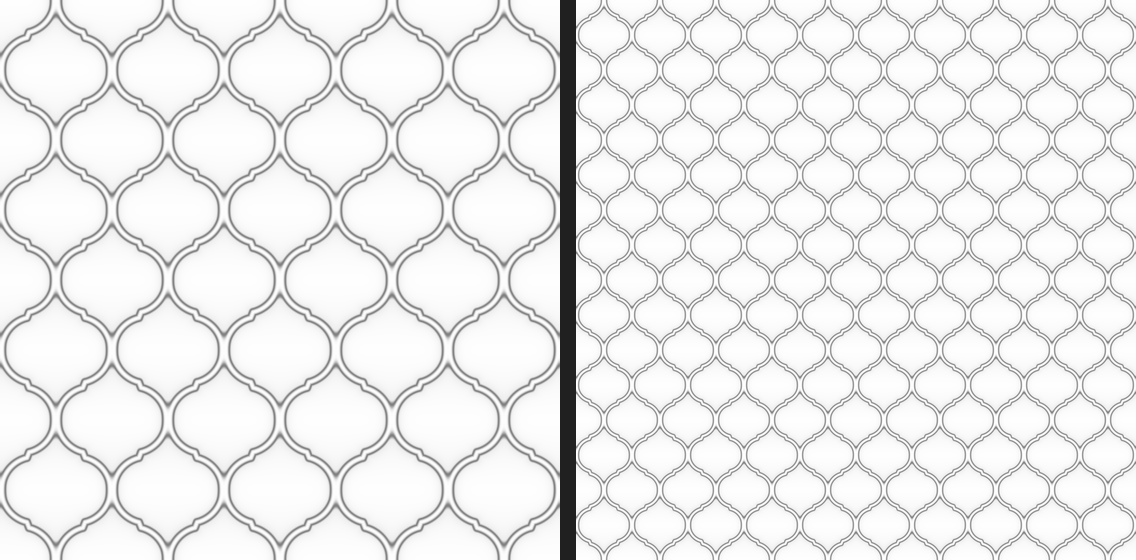
Left: one tile. Right: repeated 2 by 2.
This pattern is drawn by a WebGL 2 fragment shader. Its source:

```glsl
#version 300 es
precision highp float;
// Draws a white quatrefoil lattice: raised rims with soft grey outlines.

uniform vec2 u_resolution;
out vec4 fragColor;

// Lengths are in column widths; one column is a fifth of the canvas.
const vec2 REPEATS = vec2(5.0, 4.0);
const vec2 CELL = vec2(1.0, 1.25);
const vec2 HALF_CELL = 0.5 * CELL;
const vec2 LOBE_CENTER = vec2(0.189, 0.0);
const float LOBE_RADIUS = 0.296;
const float STEP_X = 0.26;       // where the lobe ends and the notch begins
const float RIM = 0.0286;        // half the width of the raised rim
const float JOIN = 0.06;         // rounding where rims meet

const vec3 PAPER = vec3(0.995);
const float LINE_DEPTH = 0.48;
const float HALO_DEPTH = 0.085;
const float AMBIENT_DEPTH = 0.022;

float smoothMin(float a, float b, float k) {
    float h = max(k - abs(a - b), 0.0) / k;
    return min(a, b) - 0.25 * h * h * k;
}

float segmentDistance(vec2 p, vec2 a, vec2 b) {
    vec2 ab = b - a;
    float t = clamp(dot(p - a, ab) / dot(ab, ab), 0.0, 1.0);
    return length(p - a - t * ab);
}

// Distance to one lobe arc and its half of the notch.
float halfEdge(vec2 p, vec2 center, float radius) {
    float endX = STEP_X - center.x;
    vec2 end = vec2(endX, sqrt(radius * radius - endX * endX));
    vec2 v = p - center;
    bool facesArc = v.x * end.y > v.y * end.x;
    float arc = facesArc ? abs(length(v) - radius) : length(v - end);
    float notch = segmentDistance(p, center + end, 0.5 * HALF_CELL);
    return min(arc, notch);
}

// Joins the lobe softly to its mirror image in the next tile.
float joinedEdge(vec2 p) {
    vec2 mirrored = vec2(CELL.x - p.x, p.y);
    return smoothMin(halfEdge(p, LOBE_CENTER, LOBE_RADIUS),
                     halfEdge(mirrored, LOBE_CENTER, LOBE_RADIUS), JOIN);
}

// Height above the middle of the tile that owns this point, 0 to 1.
float tileHeight(vec2 p, vec2 opposite) {
    bool ownTile = p.x > 0.5 * HALF_CELL.x
        ? length(p - LOBE_CENTER) < LOBE_RADIUS
        : length(opposite - LOBE_CENTER) > LOBE_RADIUS;
    return (ownTile ? p.y : opposite.y) / HALF_CELL.y;
}

// Darkness across the rim: a soft line, then a wide halo on the tile.
float rimShade(float d, float rim) {
    float x = d - rim;
    float outside = max(x, 0.0);
    float width = x < 0.0 ? 0.0125 : 0.0118;
    float line = exp(-x * x / (width * width));
    float halo = HALO_DEPTH * exp(-outside / 0.034) * smoothstep(-0.012, 0.006, x);
    return max(LINE_DEPTH * line, halo) + 0.25 * min(LINE_DEPTH * line, halo);
}

void main() {
    vec2 uv = gl_FragCoord.xy / u_resolution;

    // Fold each cell into one quarter; the edge is symmetric about its middle.
    vec2 p = abs(fract(uv * REPEATS) - 0.5) * CELL;
    vec2 opposite = HALF_CELL - p;
    float d = min(joinedEdge(p), joinedEdge(opposite));

    // Tiles dim slightly towards their points.
    float onTile = smoothstep(RIM, RIM + 0.04, d);
    float ambient = AMBIENT_DEPTH * smoothstep(0.0, 0.75, tileHeight(p, opposite));

    vec3 color = PAPER - rimShade(d, RIM) - ambient * onTile;
    fragColor = vec4(clamp(color, 0.0, 1.0), 1.0);
}
```
